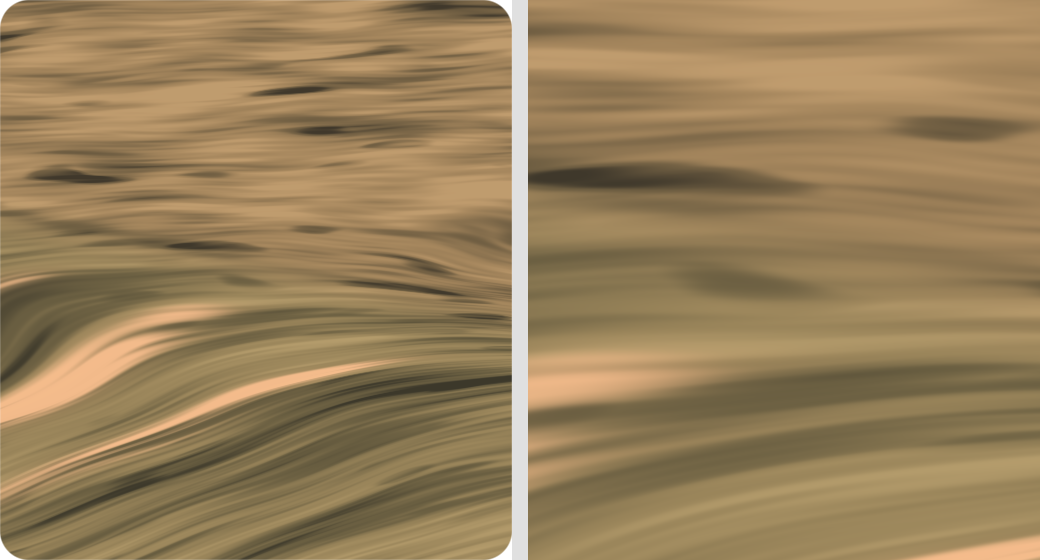
Left, the full canvas; right, a detail of the centre.
This texture is drawn by a WebGL 1 fragment shader. Its source:

```glsl
precision highp float;
// Motion-blurred golden water: flat ripples above, a curling wave below.
// Tapered streaks (cellular noise with stretched cells) run along a bent flow
// field; soft masses of light and shade lie in the same flow space.
uniform vec2 u_resolution;

#define STREAK_SIZE vec2(0.22, 0.036)
#define STREAK_SHRINK vec2(0.75, 0.5)
#define WAVE_STRETCH 2.2
#define RIPPLE_CONTRAST 0.52
#define WAVE_CONTRAST 0.42
#define DARK_STROKES 0.36
#define BASE_TONE 0.60
#define CORNER_RADIUS 0.052

const vec3 SHADOW = vec3(0.25, 0.22, 0.17);
const vec3 UMBER = vec3(0.44, 0.37, 0.26);
const vec3 TAN = vec3(0.64, 0.52, 0.36);
const vec3 SAND = vec3(0.75, 0.61, 0.43);
const vec3 GLOW = vec3(0.98, 0.75, 0.56);
const vec3 OLIVE = vec3(0.94, 1.0, 0.98);

vec3 hash3(vec2 cell) {
  vec3 h = fract(cell.xyx * vec3(0.1031, 0.1030, 0.0973));
  h += dot(h, h.yxz + 33.33);
  return fract((h.xxy + h.yzz) * h.zyx);
}

// Signed round spots, one per cell; stretched cells turn them into lenses.
float spots(vec2 p) {
  vec2 cell = floor(p);
  float sum = 0.0;
  for (int j = -1; j <= 1; j++) {
    for (int i = -1; i <= 1; i++) {
      vec2 id = cell + vec2(float(i), float(j));
      vec3 h = hash3(id);
      vec2 d = p - id - h.xy;
      float w = max(1.0 - dot(d, d), 0.0);
      sum += (2.0 * h.z - 1.0) * w * w;
    }
  }
  return sum;
}

// Streaks from broad bands down to fine hairs.
float streaks(vec2 q, float stretch) {
  vec2 size = STREAK_SIZE * vec2(stretch, 1.0);
  float sum = 0.0, amp = 0.42;
  for (int k = 0; k < 4; k++) {
    sum += amp * spots(q / size + 17.3 * float(k + 1));
    size *= STREAK_SHRINK;
    amp *= 0.82;
  }
  return sum;
}

// Straightens the currents: rising face, arched crest, then flat water.
vec2 flow(vec2 p) {
  float bend = max(p.x - 0.6, 0.0);
  float face = 0.38 * (p.x - 0.45) - 0.3 * bend * bend;
  float arch = 0.004 - 0.27 * (p.x - 0.33) * (p.x - 0.33);
  float flat_ = 0.04 * (p.x - 0.45);
  float lift = mix(face, arch, smoothstep(0.25, 0.55, p.y));
  lift = mix(lift, flat_, smoothstep(0.42, 0.72, p.y));
  float wobble = 0.003 * sin(9.0 * p.x + 23.0 * p.y) + 0.002 * sin(21.0 * p.x - 31.0 * p.y);
  return vec2(p.x, p.y - lift + wobble);
}

// Soft mass that follows the current through a given place.
float mass(vec2 q, vec2 place, vec2 radii) {
  vec2 d = (q - flow(place)) / radii;
  return exp(-dot(d, d));
}

vec3 ramp(float t) {
  vec3 c = mix(SHADOW, UMBER, smoothstep(-0.02, 0.27, t));
  c = mix(c, TAN, smoothstep(0.23, 0.60, t));
  return mix(c, SAND, smoothstep(0.54, 0.87, t));
}

void main() {
  vec2 p = gl_FragCoord.xy / u_resolution.y;
  vec2 q = flow(p);
  float crease = p.y - 0.622 + 0.2 * p.x;
  float wave = smoothstep(0.04, -0.07, crease);

  // Streak texture
  float ripple = streaks(q, 1.0);
  float swell = streaks(q + vec2(3.1, 5.7), WAVE_STRETCH);
  float tone = BASE_TONE - 0.07 * wave;
  tone += mix(RIPPLE_CONTRAST * ripple, WAVE_CONTRAST * swell, wave);
  float stroke = spots(q / vec2(0.12, 0.016) + 71.0);
  tone -= DARK_STROKES * (1.0 - 0.6 * wave) * smoothstep(0.5, 1.1, stroke);

  // Shade: crease, crest lines, hollow under the wave
  tone -= 0.20 * exp(-pow(crease / 0.014, 2.0)) * smoothstep(0.95, 0.35, p.x);
  float shade = 0.30 * mass(q, vec2(0.17, 0.502), vec2(0.28, 0.013));
  shade += 0.24 * mass(q, vec2(0.05, 0.405), vec2(0.18, 0.025));
  shade += 0.26 * mass(q, vec2(0.48, 0.445), vec2(0.12, 0.010));
  shade += 0.26 * mass(q, vec2(0.28, 0.290), vec2(0.20, 0.014));
  shade += 0.34 * mass(q, vec2(0.80, 0.395), vec2(0.24, 0.011));
  shade += 0.42 * mass(q, vec2(0.80, 0.310), vec2(0.34, 0.042));
  shade += 0.22 * mass(q, vec2(0.55, 0.185), vec2(0.50, 0.030));
  shade += 0.24 * mass(q, vec2(0.10, 0.075), vec2(0.30, 0.026));
  shade += 0.34 * mass(q, vec2(0.50, 0.025), vec2(0.20, 0.025));
  tone -= shade;
  tone += 0.28 * mass(q, vec2(0.85, 0.045), vec2(0.30, 0.040));

  // Warm light on the wave face, broken up by the streaks
  float light = 1.0 * mass(q, vec2(0.18, 0.340), vec2(0.22, 0.022));
  light += 0.7 * mass(q, vec2(0.33, 0.440), vec2(0.11, 0.014));
  light += 0.8 * mass(q, vec2(0.00, 0.260), vec2(0.17, 0.032));
  light += 1.0 * mass(q, vec2(0.22, 0.200), vec2(0.36, 0.024));
  light += 0.8 * mass(q, vec2(0.55, 0.330), vec2(0.20, 0.010));
  light += 0.8 * mass(q, vec2(0.00, 0.490), vec2(0.12, 0.016));
  light = clamp(light * (0.85 + 0.9 * swell), 0.0, 1.0);

  vec3 color = ramp(tone + 0.15 * light);
  color *= mix(vec3(1.0), OLIVE, wave * (1.0 - light));
  color = mix(color, GLOW, 0.9 * smoothstep(0.25, 0.95, light));

  // Rounded white corners
  vec2 halfSize = 0.5 * vec2(u_resolution.x / u_resolution.y, 1.0);
  vec2 edge = abs(p - halfSize) - halfSize + CORNER_RADIUS;
  float outside = length(max(edge, 0.0)) - CORNER_RADIUS;
  float soft = 1.0 / u_resolution.y;
  color = mix(color, vec3(1.0), smoothstep(-soft, soft, outside));
  gl_FragColor = vec4(color, 1.0);
}
```
